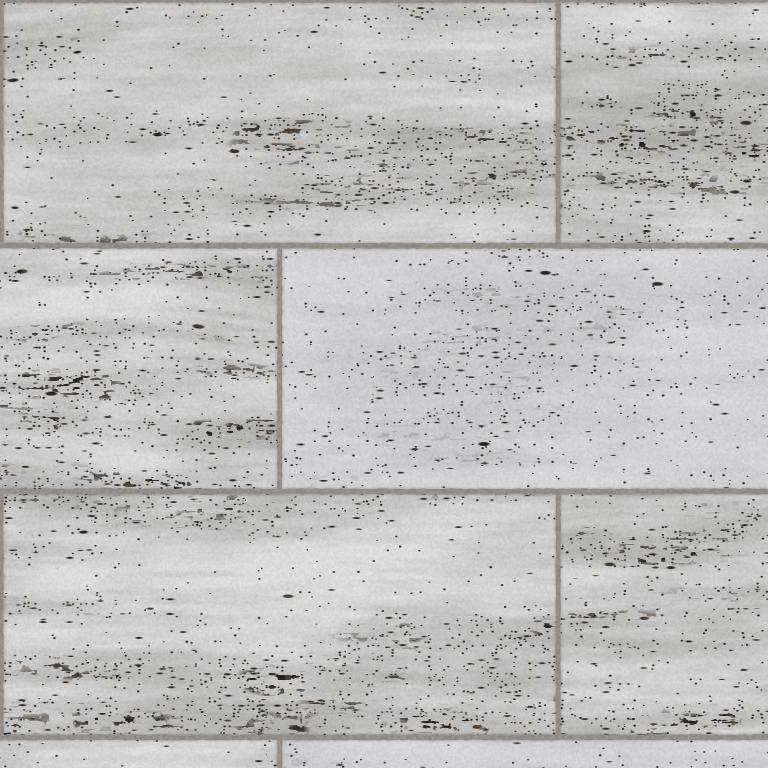
Give the GLSL for this texture, as a Shadertoy shader.

```glsl
// Pale travertine slabs laid in running bond with thin grey-brown joints.
// Each slab gets its own offset into layered, stretched noise: soft bands set
// the tone and the density of dark pits, short cracks and rare larger holes.

const vec2 SLAB = vec2(0.7253, 0.3200);        // spacing of the slabs
const vec2 JOINT_HALF = vec2(0.0032, 0.0037);  // half widths of the joints
const vec3 STONE_DARK = vec3(0.68, 0.68, 0.675);
const vec3 STONE_LIGHT = vec3(0.845, 0.845, 0.845);
const vec3 STONE_CALM = vec3(0.835, 0.835, 0.85);
const vec3 GROUT = vec3(0.575, 0.555, 0.535);
const vec3 PIT_BLACK = vec3(0.10, 0.085, 0.07);
const vec3 PIT_BROWN = vec3(0.27, 0.21, 0.15);

float hash(vec2 p) {
    vec3 q = fract(p.xyx * vec3(0.1031, 0.1030, 0.0973));
    q += dot(q, q.yzx + 33.33);
    return fract((q.x + q.y) * q.z);
}

float noise(vec2 p) {
    vec2 i = floor(p), f = fract(p);
    f = f * f * (3.0 - 2.0 * f);
    return mix(mix(hash(i), hash(i + vec2(1, 0)), f.x),
               mix(hash(i + vec2(0, 1)), hash(i + vec2(1, 1)), f.x), f.y);
}

float fbm(vec2 p) {
    float sum = 0.0, weight = 0.5;
    for (int i = 0; i < 4; i++) {
        sum += weight * noise(p);
        p = p * 2.03 + 17.3;
        weight *= 0.5;
    }
    return sum / 0.9375;
}

// Coverage of one randomly placed ellipse per cell, kept inside its cell
float pits(vec2 p, vec2 cell, vec2 radius, float chance, float seed, float aa) {
    vec2 id = floor(p / cell) + seed;
    vec2 jitter = vec2(hash(id + 3.7), hash(id + 11.9));
    vec2 r = radius * mix(0.55, 1.0, hash(id + 23.1));
    vec2 center = mix(r, cell - r, jitter);
    vec2 q = (mod(p, cell) - center) / r;
    float d = (length(q) - 1.0) * min(r.x, r.y);
    return step(hash(id), chance) * (1.0 - smoothstep(-aa, aa, d));
}

// Stone colour at p; calm = 1 gives a paler slab with fewer pits
vec3 travertine(vec2 p, float calm, float shade, float aa) {
    // Gently bent layers
    vec2 q = p + vec2(0.0, 0.025 * noise(p * vec2(4.0, 5.0)));
    float layers = fbm(q * vec2(2.5, 26.0));
    float clouds = fbm(p * vec2(7.0, 14.0) + 41.0);
    float streaks = fbm(q * vec2(14.0, 130.0) + 7.0);
    float grain = noise(p * 420.0) - 0.5;

    // Tone
    float tone = 0.72 + 0.9 * (clouds - 0.5) + 0.55 * (streaks - 0.5)
               - 0.8 * (layers - 0.5) + shade;
    vec3 stone = mix(STONE_DARK, STONE_LIGHT, clamp(tone, 0.0, 1.1));
    stone = mix(stone, STONE_CALM, 0.6 * calm) + 0.05 * grain;

    // Fine pits gather along the layers
    float density = smoothstep(0.34, 0.72, layers) * mix(0.5, 1.0, noise(p * 22.0));
    density *= mix(1.0, 0.55, calm);
    float dark = pits(p, vec2(0.0062, 0.0046), vec2(0.0017, 0.0013),
                      0.025 + 0.28 * density, 5.0, aa);
    dark = max(dark, pits(p + 0.0021, vec2(0.0150, 0.0060), vec2(0.0045, 0.0013),
                          0.01 + 0.13 * density, 61.0, aa));

    // Ragged cracks in the densest layers
    float crackZone = smoothstep(0.50, 0.72, layers) * smoothstep(0.4, 0.65, noise(q * vec2(13.0, 38.0)));
    float crack = noise(q * vec2(75.0, 290.0)) + 0.25 * (noise(q * 330.0) - 0.5);
    dark = max(dark, smoothstep(0.70, 0.84, crack) * crackZone * (1.0 - 0.8 * calm));

    // Rare larger holes
    dark = max(dark, pits(q, vec2(0.045, 0.032), vec2(0.0075, 0.0027),
                          0.045 * (1.0 - 0.6 * calm), 137.0, aa));

    vec3 pitColor = mix(PIT_BLACK, PIT_BROWN, smoothstep(0.45, 0.9, noise(p * 130.0)));
    stone *= 1.0 - 0.07 * density;
    return mix(stone, pitColor, 0.93 * dark);
}

void mainImage(out vec4 fragColor, in vec2 fragCoord) {
    vec2 uv = fragCoord / iResolution.xy;
    float aa = 0.7 / iResolution.y;

    // Running bond, counted down from the top, odd courses shifted by half
    vec2 p = vec2(uv.x - 0.0015, 1.0 - uv.y);
    float course = floor(p.y / SLAB.y);
    float odd = mod(course, 2.0);
    p.x -= 0.5 * SLAB.x * odd;
    vec2 id = vec2(floor(p.x / SLAB.x), course);
    vec2 local = p - id * SLAB;

    // Each slab has its own piece of stone; odd courses alternate with calm slabs
    float calm = odd * (1.0 - mod(id.x, 2.0));
    float shade = 0.22 * (hash(id + 31.0) - 0.5);
    vec2 stoneOffset = 3.0 + 4.0 * vec2(hash(id + 71.0), hash(id + 97.0));
    vec3 color = travertine(local + stoneOffset, calm, shade, aa);

    // Joints with slightly worn edges
    vec2 edge = min(local, SLAB - local) - JOINT_HALF;
    float d = min(edge.x, edge.y) + 0.0012 * (noise(uv * 160.0) - 0.5);
    color *= 1.0 - 0.10 * (1.0 - smoothstep(0.0, 0.004, d));
    vec3 grout = GROUT + 0.07 * (noise(uv * 300.0) - 0.5);
    color = mix(grout, color, smoothstep(-aa, aa, d));

    fragColor = vec4(clamp(color, 0.0, 1.0), 1.0);
}
```
